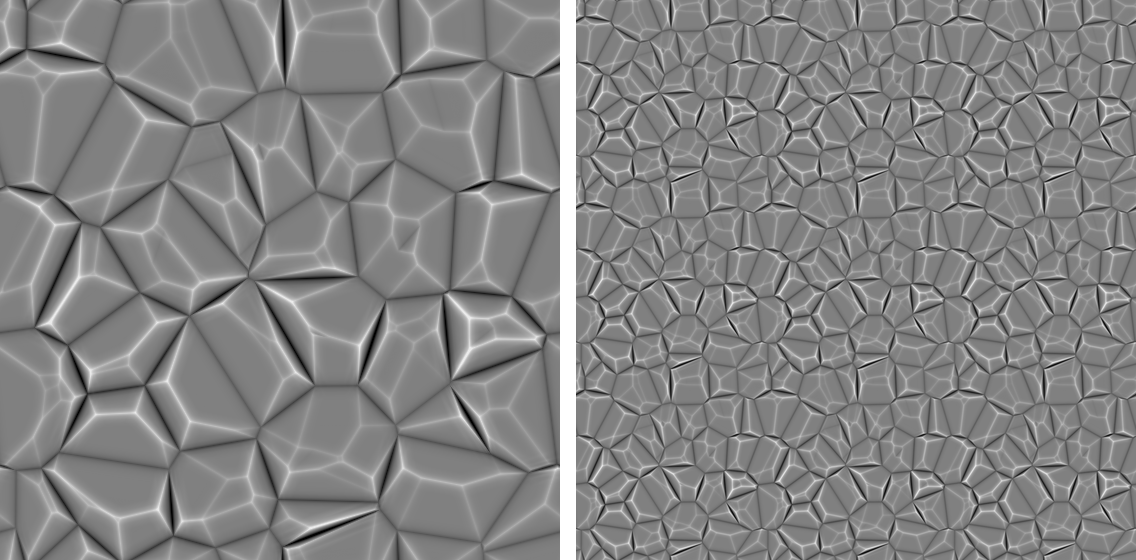
Left, the tile; right, the same tile 3 across and 3 down.
Write a Shadertoy shader that draws this texture map.

```glsl
// Tiling grey curvature map of chiselled rock: dark cracks, bevelled facets, pale ridges.
#define CELLS 6.0        // facets per side, whole number so the map wraps
#define JITTER 0.95      // irregularity of the facet centres
#define SIZE_SPREAD 0.30 // variation of facet size
#define SLOPE_MIN 0.28   // shallowest bevel
#define SLOPE_MAX 1.35   // steepest bevel
#define FOLD 0.30        // strength of the crease across a facet top
#define REACH 0.15       // widest curvature radius, in cells
#define CRACK_GAIN 0.80
#define RIDGE_GAIN 1.05

const float TAU = 6.2831853;
const int SITES = 25;
const int PACKS = 7;     // pack 0 is the centre, then two packs of four taps per ring

vec3 hash3(vec2 id) {
    vec3 q = fract(vec3(id.xyx * 31.0 + 3.7) * vec3(0.1031, 0.1030, 0.0973));
    q += dot(q, q.yxz + 33.33);
    return fract((q.xxy + q.yxx) * q.zyx);
}

// Facet centre relative to p: xy offset, z power distance, w random seed.
vec4 facetSite(vec2 p, int k) {
    vec2 id = floor(p) + vec2(k % 5, k / 5) - 2.0;
    vec3 rnd = hash3(mod(id, CELLS));
    vec2 d = id + 0.5 + JITTER * (rnd.xy - 0.5) - p;
    float seed = fract(rnd.x * 17.3 + rnd.y * 9.1 + rnd.z * 5.7);
    return vec4(d, dot(d, d) - SIZE_SPREAD * rnd.z, seed);
}

// Folded top of one facet at four points; x, y are relative to its centre.
vec4 facetTop(vec4 x, vec4 y, float seed) {
    float a = TAU * fract(seed * 7.31);
    float b = a + 0.8 + 1.5 * fract(seed * 23.7);
    float bend = FOLD * (1.9 * fract(seed * 13.9) - 0.8);
    bend *= smoothstep(0.04, 0.16, abs(bend));
    float faint = 0.14 * (fract(seed * 31.3) - 0.5);
    vec4 top = vec4(0.12 + 0.12 * fract(seed * 41.7));
    top += bend * abs(x * cos(a) + y * sin(a) + 0.1);
    top += faint * abs(x * cos(b) + y * sin(b) - 0.12);
    return max(top, 0.015);
}

// Bevel slope on the first facet's side of a shared border.
float bevelSlope(float own, float other) {
    float steep = fract((own + other) * 5.3);
    float side = mix(0.7, 1.25, fract(own * 3.7 + other * 9.1));
    return max(SLOPE_MIN, side * mix(SLOPE_MIN, SLOPE_MAX, steep * steep));
}

float ringRadius(int pack) {
    return pack == 0 ? 0.0 : REACH * (pack < 3 ? 0.2 : pack < 5 ? 0.5 : 1.0);
}

// Height of p above three rings around it, from a sharp core to a soft halo.
float curvature(vec2 p) {
    vec4 site[SITES];
    vec4 nearest = vec4(0.0, 0.0, 1e3, 0.0);
    for (int k = 0; k < SITES; k++) {
        site[k] = facetSite(p, k);
        if (site[k].z < nearest.z) nearest = site[k];
    }

    // Tap offsets, four per pack
    vec4 tapX[PACKS], tapY[PACKS], height[PACKS], low[PACKS];
    for (int t = 0; t < PACKS; t++) {
        float turn = float(t % 2) / 8.0 + float((t + 1) / 2) / 24.0;
        vec4 angle = TAU * (vec4(0.0, 0.25, 0.5, 0.75) + turn);
        tapX[t] = ringRadius(t) * cos(angle);
        tapY[t] = ringRadius(t) * sin(angle);
        height[t] = vec4(0.0);
    }

    // Each facet is the lowest of its top and bevels; outside it goes negative
    for (int i = 0; i < SITES; i++) {
        vec4 own = site[i];
        float away = own.z - nearest.z;
        if (away > 2.0 * REACH * length(own.xy - nearest.xy)) continue;
        for (int t = 0; t < PACKS; t++)
            low[t] = facetTop(tapX[t] - own.x, tapY[t] - own.y, own.w);
        for (int j = 0; j < SITES; j++) {
            if (j == i) continue;
            vec4 other = site[j];
            vec2 n = own.xy - other.xy;
            float gap = max(length(n), 0.001);
            float slope = bevelSlope(own.w, other.w);
            float border = (other.z - own.z) / (2.0 * gap);
            if (slope * (border - REACH) > 0.6) continue;
            n *= slope / gap;
            for (int t = 0; t < PACKS; t++)
                low[t] = min(low[t], slope * border + n.x * tapX[t] + n.y * tapY[t]);
        }
        for (int t = 0; t < PACKS; t++) height[t] = max(height[t], low[t]);
    }

    float sum = 0.0;
    for (int t = 1; t < PACKS; t++)
        sum += dot(height[0] - height[t], vec4(1.0)) / ringRadius(t);
    return sum / 24.0;
}

void mainImage(out vec4 fragColor, in vec2 fragCoord) {
    float c = curvature(fragCoord / iResolution.xy * CELLS);
    float grey = 0.5 + c * (c < 0.0 ? CRACK_GAIN : RIDGE_GAIN);
    fragColor = vec4(vec3(clamp(grey, 0.0, 0.92)), 1.0);
}
```
